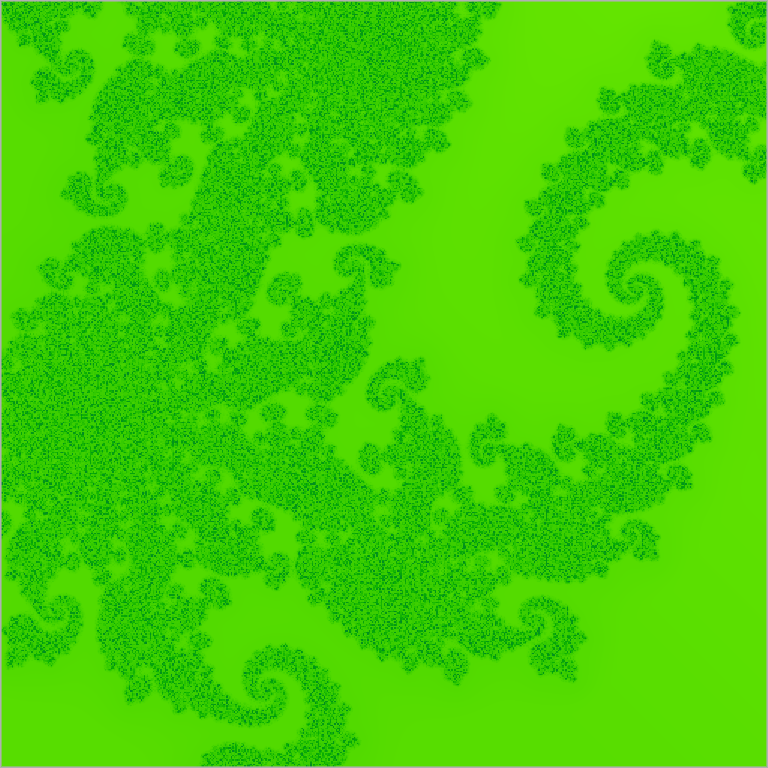
Give the GLSL for this pattern, as a Shadertoy shader.

```glsl
float hash(vec2 p) {
    vec3 q = fract(vec3(p.xyx) * 0.1031);
    q += dot(q, q.yzx + 33.33);
    return fract((q.x + q.y) * q.z);
}

vec2 complexMul(vec2 a, vec2 b) {
    return vec2(a.x * b.x - a.y * b.y, a.x * b.y + a.y * b.x);
}

// Estimated distance to the Julia dust, zero deep inside it
float juliaDistance(vec2 z) {
    vec2 slope = vec2(1.0, 0.0);
    for (int i = 0; i < 400; i++) {
        float radius2 = dot(z, z);
        if (radius2 > 256.0)
            return 0.5 * sqrt(radius2 / dot(slope, slope)) * log(radius2);
        if (dot(slope, slope) > 1e12) break;
        slope = 2.0 * complexMul(z, slope);
        z = complexMul(z, z) + vec2(-0.8, 0.156);
    }
    return 0.0;
}

// Palette from open ground (0) to the deepest grains (3)
vec3 greenRamp(float tone) {
    vec3 color = mix(vec3(0.34, 0.865, 0.0), vec3(0.18, 0.78, 0.0), clamp(tone, 0.0, 1.0));
    color = mix(color, vec3(0.03, 0.68, 0.01), clamp(tone - 1.0, 0.0, 1.0));
    return mix(color, vec3(0.0, 0.55, 0.13), clamp(tone - 2.0, 0.0, 1.0));
}

void mainImage(out vec4 fragColor, in vec2 fragCoord) {
    vec2 uv = fragCoord / iResolution.xy;
    float dist = juliaDistance(vec2(0.2, -0.2) + (uv - 0.5));

    // Clumps fade in as the dust gets close, with a faint wide halo
    float clump = clamp(log2(0.006 / max(dist, 1e-6)) / 3.5, 0.0, 1.0);
    float halo = 1.0 - smoothstep(0.0, 0.06, dist);

    // Mostly pale grains with a few dark ones
    float grain = hash(floor(uv * 512.0));
    float tone = clump * (0.5 + 2.4 * grain * grain * grain) + 0.12 * halo;
    vec3 color = greenRamp(tone);

    // Open ground brightens toward the upper right
    color += vec3(0.05, 0.03, 0.0) * (1.0 - clump) * smoothstep(0.6, 2.0, uv.x + uv.y);

    // Thin grey frame
    vec2 border = min(uv, 1.0 - uv);
    float edge = min(border.x, border.y);
    color = mix(vec3(0.69), color, smoothstep(0.0015, 0.0025, edge));

    fragColor = vec4(color, 1.0);
}
```
